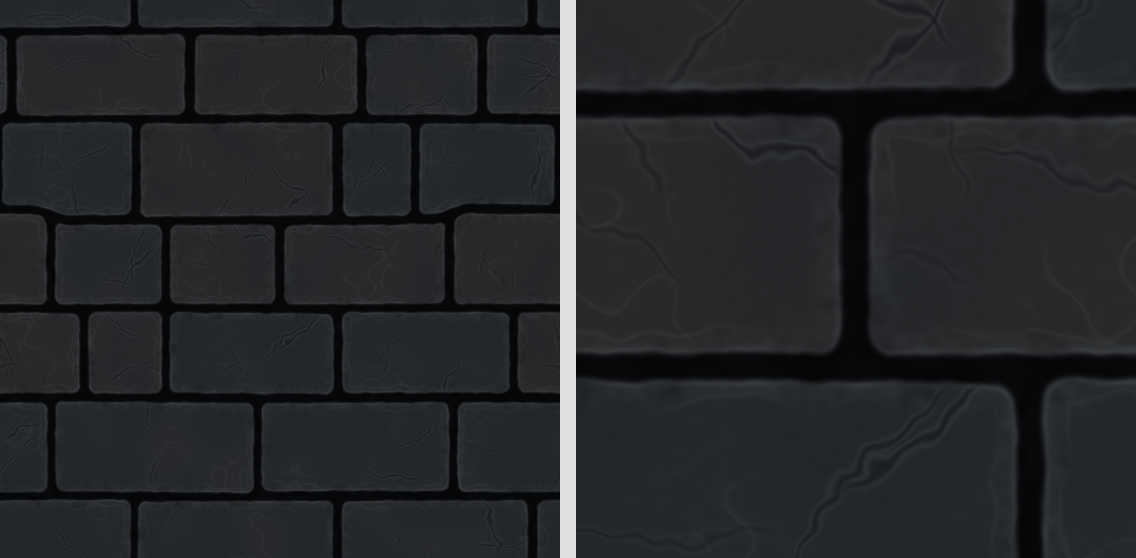
Left: the whole. Right: its middle third, enlarged.
A WebGL 2 fragment shader for this texture:

```glsl
#version 300 es
precision highp float;

uniform vec2 u_resolution;
out vec4 fragColor;

// Layout: heights of the courses and the upright joints in each one
const int ROWS = 6;
const float ROW_EDGES[7] = float[7](-0.056, 0.111, 0.287, 0.448, 0.606, 0.787, 0.944);
const vec4 JOINTS[6] = vec4[6](
    vec4(0.240, 0.603, 0.951, 1.240), vec4(0.091, 0.460, 0.810, 1.091),
    vec4(0.151, 0.297, 0.602, 0.918), vec4(0.091, 0.296, 0.500, 0.803),
    vec4(0.242, 0.603, 0.740, 0.997), vec4(0.021, 0.339, 0.645, 0.861));
const int STEPPED_EDGE = 4;
const float STEP_CENTRE = 0.947;
const float STEP_LIFT = 0.019;

// Stone shape and wear
const float GAP = 0.0042;
const float GAP_VARIATION = 0.003;
const float CORNER = 0.016;
const float TILT = 0.018;
const float RIM_DEPTH = 0.0045;
const float RIM_WIDTH = 0.0019;
const float BEVEL_DEPTH = 0.016;
const float CRACK_WIDTH = 0.0014;
const int CRACKS = 3;

// Colours
const vec3 MORTAR = vec3(0.025, 0.027, 0.032);
const vec3 SHADOW = vec3(0.100, 0.104, 0.115);
const vec3 STONE_COOL = vec3(0.138, 0.154, 0.168);
const vec3 STONE_WARM = vec3(0.154, 0.156, 0.162);
const vec3 HIGHLIGHT = vec3(0.245, 0.257, 0.265);
const float TAU = 6.2831853;

struct Stone { vec2 local; vec2 halfSize; float id; };

vec2 hash2(vec2 cell) {
    uvec2 q = uvec2(ivec2(cell)) * uvec2(1597334673u, 3812015801u);
    uint n = (q.x ^ q.y) * 1597334673u;
    n = (n ^ (n >> 15)) * 2246822519u;
    n ^= n >> 13;
    return vec2(n & 0xffffu, n >> 16) / 65535.0;
}

float cornerSlope(vec2 cell, vec2 offset) {
    float a = TAU * hash2(cell).x;
    return dot(vec2(cos(a), sin(a)), offset);
}

float gradientNoise(vec2 p) {
    vec2 i = floor(p), f = p - i;
    vec2 u = f * f * f * (f * (f * 6.0 - 15.0) + 10.0);
    vec2 e = vec2(1.0, 0.0);
    return mix(mix(cornerSlope(i, f), cornerSlope(i + e, f - e), u.x),
               mix(cornerSlope(i + e.yx, f - e.yx), cornerSlope(i + 1.0, f - 1.0), u.x), u.y);
}

// Soft line of the given width around zero
float line(float d, float width) {
    return exp(-d * d / (width * width));
}

float rowEdge(int i, float x) {
    float raised = smoothstep(0.45, 0.78, cos(TAU * (x - STEP_CENTRE)));
    return ROW_EDGES[i] + (i == STEPPED_EDGE ? STEP_LIFT * raised : 0.0);
}

Stone findStone(vec2 p) {
    float y = p.y > ROW_EDGES[ROWS] ? p.y - 1.0 : p.y;
    int row = 0;
    for (int i = 1; i < ROWS; i++) if (y >= rowEdge(i, p.x)) row = i;
    vec4 joints = JOINTS[row];
    float x = joints.x + fract(p.x - joints.x);
    vec2 lo = vec2(joints.x, rowEdge(row, p.x));
    vec2 hi = vec2(joints.x + 1.0, rowEdge(row + 1, p.x));
    int column = 0;
    for (int i = 1; i < 4; i++) {
        if (joints[i] <= x) { lo.x = joints[i]; column = i; }
        else hi.x = min(hi.x, joints[i]);
    }
    float id = float(row * 4 + column);
    lo += GAP + GAP_VARIATION * hash2(vec2(id, 101.0));
    hi -= GAP + GAP_VARIATION * hash2(vec2(id, 102.0));
    vec2 local = vec2(x, y) - 0.5 * (lo + hi);
    local.y += TILT * (hash2(vec2(id, 103.0)).x - 0.5) * local.x;
    return Stone(local, 0.5 * (hi - lo), id);
}

// Depth inside a rounded box with uneven sides
float stoneDepth(Stone s, vec2 seed) {
    vec2 d = abs(s.local) - s.halfSize + CORNER;
    float box = length(max(d, 0.0)) + min(max(d.x, d.y), 0.0) - CORNER;
    return -box + 0.0022 * gradientNoise(s.local * 26.0 + seed)
                + 0.0014 * gradientNoise(s.local * 75.0 + seed);
}

// x: dark groove, y: lit lips beside it
vec2 cracks(Stone s, vec2 seed) {
    vec2 result = vec2(0.0);
    float bend = 0.022 * gradientNoise(s.local * 17.0 + seed)
               + 0.006 * gradientNoise(s.local * 65.0 + seed);
    for (int i = 0; i < CRACKS; i++) {
        vec2 r = hash2(vec2(s.id, 200 + i)), t = hash2(vec2(s.id, 300 + i));
        float angle = TAU * 0.5 * r.x;
        vec2 dir = vec2(cos(angle), sin(angle));
        vec2 q = s.local - (t - 0.5) * 1.5 * s.halfSize;
        float d = dot(q, vec2(-dir.y, dir.x)) + bend;
        float reach = 0.03 + 0.07 * r.y;
        float fade = (1.0 - smoothstep(0.4, 1.0, abs(dot(q, dir)) / reach)) * mix(0.3, 1.0, t.x);
        result += fade * vec2(line(d, CRACK_WIDTH), line(abs(d) - 2.2 * CRACK_WIDTH, CRACK_WIDTH));
    }
    return min(result, 1.0);
}

void main() {
    vec2 p = gl_FragCoord.xy / u_resolution;
    Stone s = findStone(p);
    vec2 seed = s.id * vec2(17.3, 31.7);
    float depth = stoneDepth(s, seed);
    float broad = gradientNoise(s.local * 10.0 + seed);
    float medium = gradientNoise(s.local * 34.0 + seed);
    float fine = gradientNoise(s.local * 110.0 + seed);

    // Face tint and grain
    float warmth = hash2(vec2(s.id, 104.0)).x + 0.6 * broad;
    vec3 color = mix(STONE_COOL, STONE_WARM, clamp(warmth, 0.0, 1.0));
    color += 0.010 * broad + 0.006 * fine;

    // Chipped bevel with a faint inner ridge
    float chipped = depth + 0.011 * medium + 0.009 * broad;
    float bevel = 1.0 - smoothstep(0.5 * BEVEL_DEPTH, 1.2 * BEVEL_DEPTH, chipped);
    color += bevel * (0.012 + 0.035 * medium + 0.025 * fine);
    color = mix(color, HIGHLIGHT, 0.35 * line(chipped - BEVEL_DEPTH, 0.0016) * smoothstep(-0.3, 0.4, broad));

    // Cracks and thin scratches
    vec2 crack = cracks(s, seed);
    float scratch = line(gradientNoise(s.local * 21.0 - seed), 0.028) * smoothstep(0.02, 0.4, broad);
    color = mix(color, HIGHLIGHT, 0.32 * crack.y + 0.28 * scratch);
    color = mix(color, SHADOW, 0.8 * crack.x);

    // Shaded edge, worn rim and dark joint
    color = mix(SHADOW, color, smoothstep(0.0, 0.008, depth));
    float wear = clamp(0.6 + 0.6 * medium + 0.5 * broad, 0.15, 1.0);
    color = mix(color, HIGHLIGHT, 0.75 * wear * line(depth - RIM_DEPTH, RIM_WIDTH));
    vec3 joint = MORTAR * (1.0 + 0.5 * medium);
    fragColor = vec4(mix(joint, color, smoothstep(-0.001, 0.0035, depth)), 1.0);
}
```
